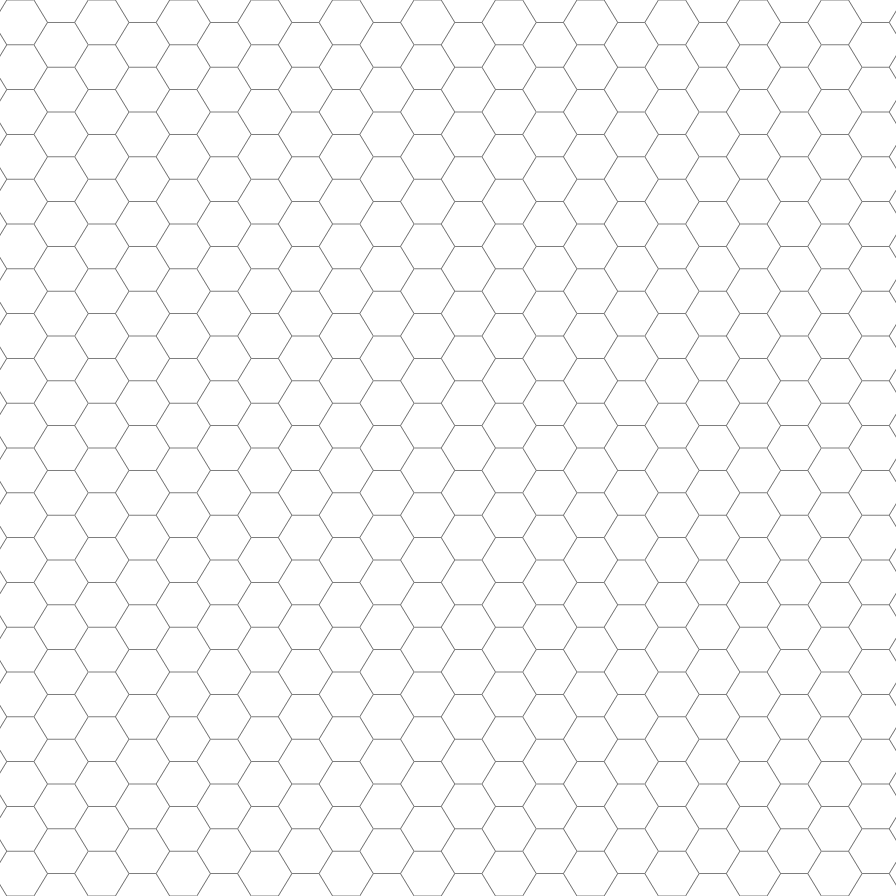
A three.js fragment shader for this pattern:

```glsl
// Thin grey outlines of a flat-topped hexagon grid on white, tiling seamlessly.
#define REPEATS vec2(11.0, 20.0)   // whole repeats across and up
#define FIRST_CENTER vec2(0.25, 0.5) // hexagon center within one repeat
#define LINE_WIDTH 0.0009          // in canvas widths
#define LINE_COLOR vec3(0.37)
#define PAPER_COLOR vec3(1.0)

varying vec2 vUv;

// Signed distance to a hexagon as wide as 2/3 and as tall as one repeat
float hexagonDistance(vec2 p, vec2 cell) {
  vec2 q = abs(p);
  float corner = cell.x / 3.0;
  vec2 slantNormal = normalize(vec2(cell.y, corner));
  float slant = dot(q - vec2(corner, 0.0), slantNormal);
  return max(q.y - 0.5 * cell.y, slant);
}

// Offset from the nearest hexagon center of one rectangular lattice
vec2 latticeOffset(vec2 uv, vec2 center) {
  return (fract(uv * REPEATS - center + 0.5) - 0.5) / REPEATS;
}

// Share of a pixel-wide window that the line covers
float lineCoverage(float dist, float pixel) {
  float halfLine = 0.5 * LINE_WIDTH;
  float halfPixel = 0.5 * pixel;
  float overlap = min(dist + halfPixel, halfLine) - max(dist - halfPixel, -halfLine);
  return max(overlap, 0.0) / pixel;
}

void main() {
  vec2 cell = 1.0 / REPEATS;
  float pixel = max(fwidth(vUv.x), 1e-5);

  // Two lattices, half a repeat apart, make the staggered columns
  float even = hexagonDistance(latticeOffset(vUv, FIRST_CENTER), cell);
  float odd = hexagonDistance(latticeOffset(vUv, FIRST_CENTER + 0.5), cell);
  float edgeDistance = abs(min(even, odd));

  float ink = lineCoverage(edgeDistance, pixel);
  gl_FragColor = vec4(mix(PAPER_COLOR, LINE_COLOR, ink), 1.0);
}
```
